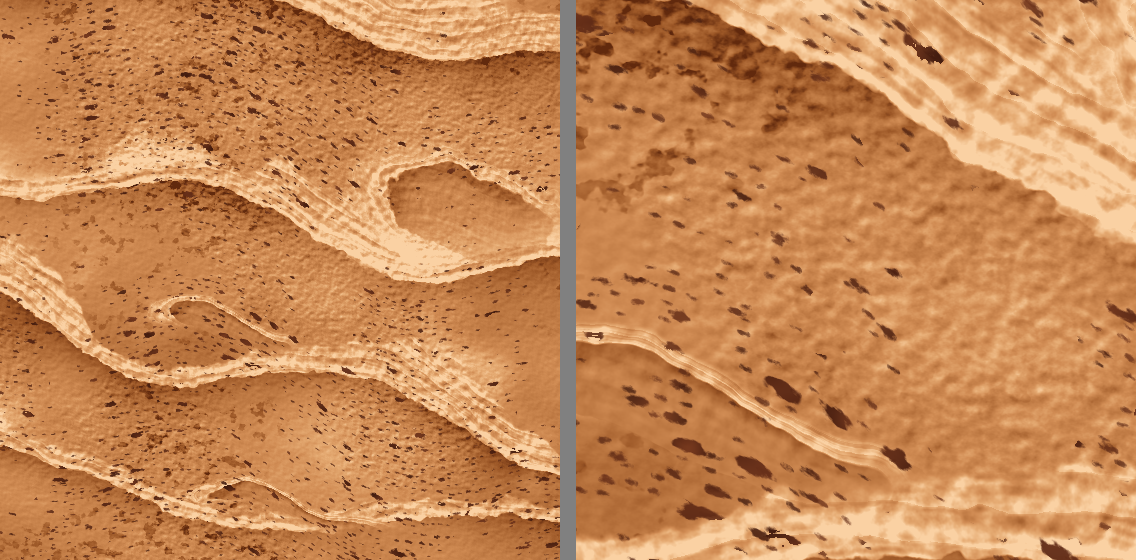
Left: the whole. Right: its middle third, enlarged.
This texture is drawn by a WebGL 2 fragment shader. Its source:

```glsl
#version 300 es
precision highp float;
// Scooped caramel ice cream: fibrous wavy ridges, curled hollows and cocoa specks.
// A scalar tone is built from noise relief, ridge bands and shadows, then mapped
// through a warm colour ramp; specks are scattered along the flow on jittered grids.
uniform vec2 u_resolution;
out vec4 fragColor;

const vec3 RAMP[6] = vec3[6](
    vec3(0.38, 0.16, 0.05), vec3(0.61, 0.34, 0.15), vec3(0.73, 0.46, 0.25),
    vec3(0.82, 0.55, 0.33), vec3(0.90, 0.67, 0.45), vec3(0.98, 0.82, 0.64));
// Ridge waves: height, fall, amplitude, phase
const vec4 WAVES[4] = vec4[4](
    vec4(1.06, 0.17, 0.035, -1.95), vec4(0.70, 0.20, 0.05, -1.76),
    vec4(0.44, 0.24, 0.05, -4.1), vec4(0.18, 0.17, 0.055, -3.97));
// Hollows: centre, radii
const vec4 HOLLOWS[3] = vec4[3](
    vec4(0.84, 0.62, 0.15, 0.08), vec4(0.42, 0.41, 0.1, 0.026),
    vec4(0.53, 0.085, 0.16, 0.022));

float hash(vec2 p) {
    vec3 h = fract(p.xyx * 0.1031);
    h += dot(h, h.yzx + 33.33);
    return fract((h.x + h.y) * h.z);
}

float noise(vec2 p) {
    vec2 i = floor(p), f = fract(p);
    f = f * f * (3.0 - 2.0 * f);
    return mix(mix(hash(i), hash(i + vec2(1, 0)), f.x),
               mix(hash(i + vec2(0, 1)), hash(i + vec2(1, 1)), f.x), f.y);
}

// Fractal noise centred on zero
float fbm(vec2 p) {
    float sum = 0.0, amp = 0.5;
    for (int i = 0; i < 4; i++) {
        sum += amp * (noise(p) - 0.5);
        p = mat2(1.6, 1.2, -1.2, 1.6) * p + 7.3;
        amp *= 0.5;
    }
    return sum;
}

// Noise surface lit from above
float relief(vec2 p) {
    return fbm(p) - fbm(p + vec2(-0.3, 0.6));
}

// Long strands along x, lit from above
float strands(vec2 p) {
    float sum = 0.0, amp = 0.6;
    for (int i = 0; i < 3; i++) {
        sum += amp * (noise(p) - noise(p + vec2(0.0, 0.7)));
        p = p * vec2(1.6, 2.0) + 5.7;
        amp *= 0.7;
    }
    return sum;
}

// Overlapping layers: crisp bright lower edge fading up into shade
float folds(float t) {
    float f = fract(t);
    return (0.5 - f) * (1.0 - smoothstep(0.9, 1.0, f));
}

// Scraped surface with fine grain and torn pits
float surfaceTone(vec2 p) {
    float rough = smoothstep(-0.1, 0.12, fbm(p * 4.0 + 9.0));
    float torn = smoothstep(0.02, 0.14, fbm(p * 3.0 + 4.0));
    float pits = smoothstep(0.12, 0.2, fbm(p * vec2(60.0, 72.0))) * (0.25 * rough + 0.75 * torn);
    return 0.53 + 0.62 * fbm(p * vec2(3.0, 5.0) + 3.0)
         + relief(p * vec2(115.0, 150.0)) * (0.22 + 0.4 * rough) - 0.38 * pits;
}

// Fibrous band with a crisp lower lip, soft glow above and shadow below
float addRidge(float tone, vec2 p, vec4 wave, float freq, float seed) {
    float angle = freq * p.x + wave.w;
    float slope = wave.z * freq * cos(angle) - wave.y;
    float d = (p.y - wave.x + wave.y * p.x - wave.z * sin(angle)) / sqrt(1.0 + slope * slope);
    float smoothD = d + 0.012 * fbm(p * 14.0 + seed);
    d += 0.016 * fbm(p * 22.0 + seed) + 0.01 * fbm(p * 85.0);
    float width = 0.034 + 0.07 * smoothstep(0.3, 0.75, noise(vec2(p.x * 3.5 + seed, seed)));
    float above = smoothstep(-0.0012, 0.0012, d);
    float shade = 0.16 + 0.32 * noise(vec2(p.x * 5.0, seed + 4.0));
    tone -= (1.0 - above) * shade * exp(min(d, 0.0) / 0.045);
    tone += above * 0.5 * exp(-max(d - width, 0.0) / 0.08) * smoothstep(-0.06, 0.12, fbm(p * 3.5 + seed));

    float body = above * (1.0 - smoothstep(0.8, 0.95, d / width + 1.1 * fbm(p * 16.0 + seed)));
    vec2 grain = vec2(p.x * 8.0 + seed, smoothD * 90.0);
    float layer = smoothD * 48.0 + 1.6 * noise(vec2(p.x * 7.0, seed)) + 0.7 * fbm(p * 30.0);
    float lip = exp(-abs(d - 0.006) / 0.005);
    float bodyTone = 0.79 + 0.42 * strands(grain) + 0.3 * folds(layer)
                   + 0.75 * relief(p * 95.0 + seed) + 0.35 * fbm(p * 12.0 + seed) + 0.16 * lip;
    return mix(tone, bodyTone, body);
}

// Lens-shaped hollow with a folded bright rim
float addHollow(float tone, vec2 p, vec4 lens) {
    vec2 e = p - lens.xy;
    e.y += 0.22 * e.x + 0.012 * sin(24.0 * e.x);
    float r = length(e / lens.zw) + 0.5 * fbm(p * 11.0) + 0.2 * fbm(p * 50.0);
    float side = smoothstep(-0.8, 0.6, e.y / lens.w - 0.6 * e.x / lens.z);
    float inside = 1.0 - smoothstep(0.96, 1.0, r);
    float innerTone = 0.5 + 0.2 * strands(vec2(p.x * 12.0, e.y * 90.0)) + 0.4 * relief(p * 110.0)
                    - 0.3 * side * smoothstep(0.5, 1.0, r);
    tone = mix(tone, innerTone, inside * (0.4 + 0.55 * side));
    float rim = smoothstep(0.97, 1.0, r) * (1.0 - smoothstep(1.2, 1.5, r)) * side;
    float rimTone = 0.82 + 0.3 * folds(r * 6.0) + 0.3 * strands(vec2(p.x * 9.0, r * 13.0)) + 0.75 * relief(p * 95.0);
    return mix(tone, rimTone, rim);
}

// Coverage of ragged, stretched specks, at most one per cell
float specks(vec2 p, float cells, float amount) {
    vec2 g = p * cells * vec2(0.7, 1.0), id = floor(g) + cells;
    vec2 o = fract(g) - 0.3 - 0.4 * vec2(hash(id), hash(id + 51.0));
    float size = mix(0.08, 0.22, hash(id + 87.0));
    float d = length(o * vec2(0.8, 1.4)) + 0.4 * fbm(g * 6.0);
    float soft = 0.0014 * cells;
    return step(hash(id + 123.0), amount) * (1.0 - smoothstep(size - soft, size + soft, d))
         * (1.0 - smoothstep(0.24, 0.3, length(o)));
}

void main() {
    vec2 p = gl_FragCoord.xy / u_resolution;
    vec2 q = p + 0.045 * vec2(fbm(p * 5.0), fbm(p * 5.0 + 17.0));

    float tone = surfaceTone(p);
    for (int i = 0; i < 4; i++)
        tone = addRidge(tone, q, WAVES[i], i == 3 ? 6.0 : 9.0, 11.0 * float(i) + 2.0);
    for (int i = 0; i < 3; i++) tone = addHollow(tone, q, HOLLOWS[i]);

    vec3 color = RAMP[0];
    for (int i = 1; i < 6; i++)
        color = mix(color, RAMP[i], clamp(tone * 5.0 - float(i - 1), 0.0, 1.0));

    // Cocoa specks follow the flow and thin out on bright ridges
    vec2 flow = vec2(q.x, q.y + 0.2 * q.x - 0.04 * sin(9.0 * q.x - 1.8));
    float cluster = smoothstep(-0.2, 0.2, fbm(p * 7.0 + 31.0)) * (1.0 - 0.6 * smoothstep(0.7, 0.95, tone));
    for (int i = 0; i < 3; i++) {
        float cover = specks(flow, 33.0 * exp2(0.75 * float(i)), (0.32 + 0.1 * float(i)) * cluster);
        vec3 cocoa = mix(vec3(0.22, 0.08, 0.04), vec3(0.45, 0.21, 0.11), noise(p * 60.0));
        color = mix(color, cocoa, cover * (0.95 - 0.1 * float(i)));
    }
    fragColor = vec4(color, 1.0);
}
```
